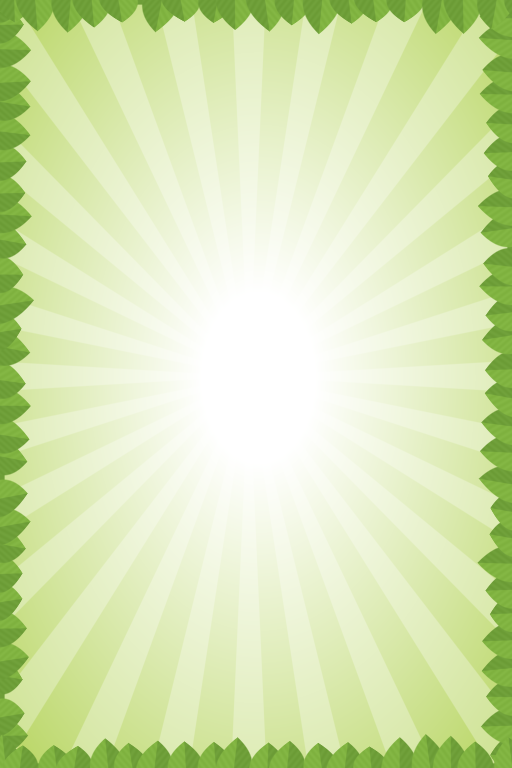
This background is drawn by a WebGL 2 fragment shader. Its source:

```glsl
#version 300 es
precision highp float;
// A pale green sunburst with a white glow, framed by a border of pointed leaves.
uniform vec2 u_resolution;
out vec4 outColor;

const float TAU = 6.2831853;
const vec3 WHITE = vec3(1.0);
const vec3 LIME = vec3(0.735, 0.845, 0.415);
const vec3 LEAF_LIGHT = vec3(0.505, 0.705, 0.255);
const vec3 LEAF_DARK = vec3(0.430, 0.620, 0.220);

float hash(float n) {
    return fract(sin(n * 127.1) * 43758.5453);
}

// Elliptical glow: white in the middle, lime towards the corners.
vec3 glow(vec2 uv, vec2 center) {
    float radius = length((uv - center) * 2.0);
    return mix(WHITE, LIME, clamp((radius - 0.22) / 1.12, 0.0, 1.0));
}

// Coverage of evenly spaced wedges around a center, stretched vertically.
float sunRays(vec2 p, vec2 center, float count, float stretch, float px) {
    vec2 d = (p - center) / vec2(1.0, stretch);
    float turn = atan(d.y, d.x) / TAU * count;
    float offset = abs(fract(turn + 0.5) - 0.5);
    float blur = px * count / (TAU * max(length(d), px));
    return 1.0 - smoothstep(0.23 - blur, 0.23 + blur, offset);
}

// One row of overlapping leaves; depth is measured inward from the edge.
vec3 leafRow(vec3 color, float along, float depth, float period, float phase,
             float darkSide, float seed, float px) {
    if (depth > 0.06) return color;
    color = mix(color, LEAF_DARK, 1.0 - smoothstep(0.006 - px, 0.006 + px, depth));
    float cell = floor(along / period - phase + 0.5);
    for (int i = -2; i <= 2; i++) {
        float id = cell + float(i);
        float size = hash(id + seed);
        float jitter = (hash(id + seed + 31.7) - 0.5) * 0.28;
        float slant = (hash(id + seed + 67.3) - 0.5) * 0.4;
        float len = mix(0.028, 0.045, size);
        float s = depth / len;

        // The midrib leans, while its tip stays at the jittered position.
        float rib = (id + phase + jitter) * period + slant * (depth - len);
        float side = along - rib;
        float halfWidth = period * 0.68 * (1.0 - s * s);
        float cover = smoothstep(-px, px, (halfWidth - abs(side)) * 0.8);

        // Two flat halves, with faint slanted veins.
        float shadow = smoothstep(-px, px, side * darkSide);
        float vein = sin((depth - abs(side) * 1.4) * 520.0) * 0.012;
        vec3 leaf = mix(LEAF_LIGHT, LEAF_DARK, shadow) + vein;
        color = mix(color, leaf, cover);
    }
    return color;
}

void main() {
    vec2 uv = gl_FragCoord.xy / u_resolution;
    vec2 p = gl_FragCoord.xy / u_resolution.y;
    float width = u_resolution.x / u_resolution.y;
    float px = 0.75 / u_resolution.y;

    // Glow and rays.
    vec3 color = glow(uv, vec2(0.505, 0.508));
    float rays = sunRays(p, vec2(0.486 * width, 0.510), 28.0, 1.15, px);
    color = mix(color, WHITE, rays * 0.30);

    // Leaf border: left, right, bottom, top.
    color = leafRow(color, p.y, p.x, 0.0356, 0.12, -1.0, 3.0, px);
    color = leafRow(color, p.y, width - p.x, 0.0356, 0.58, 1.0, 117.0, px);
    color = leafRow(color, p.x, p.y, 0.0347, 0.95, 1.0, 211.0, px);
    color = leafRow(color, p.x, 1.0 - p.y, 0.0368, 0.42, -1.0, 307.0, px);

    outColor = vec4(color, 1.0);
}
```
